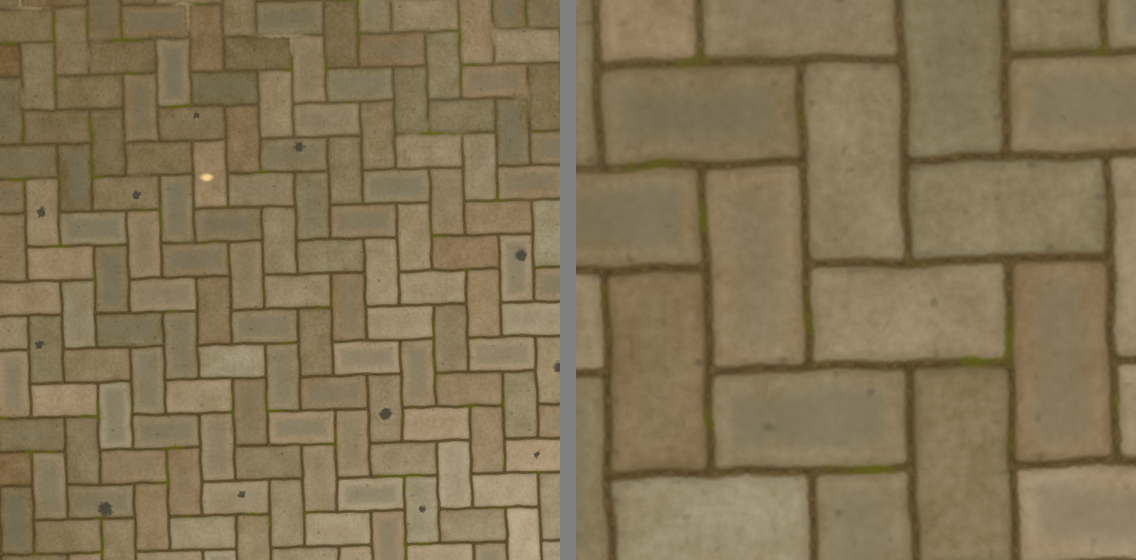
Left, the full canvas; right, a detail of the centre.
Write a three.js fragment shader that draws this texture.

```glsl
varying vec2 vUv;

const vec2 CELLS = vec2(16.59, 16.41);    // half-brick cells across and up
const vec2 ANCHOR = vec2(0.472, 0.448);   // corner of a level brick
const float TILT = 0.027;
const float JOINT_HALF = 0.045;           // in cells
const float EDGE_BLUR = 0.032;
const float CORNER_RADIUS = 0.06;
const float BRICK_VARIATION = 0.38;
const float SPOT_CHANCE = 0.08;
const vec2 GLINT_POS = vec2(0.369, 0.683);

const vec3 BROWN = vec3(0.42, 0.355, 0.225);
const vec3 PALE = vec3(0.70, 0.635, 0.52);
const vec3 STAIN = vec3(0.45, 0.425, 0.335);
const vec3 ROSY = vec3(0.035, -0.005, -0.01);
const vec3 JOINT = vec3(0.33, 0.265, 0.145);
const vec3 SAND = vec3(0.62, 0.56, 0.42);
const vec3 MOSS = vec3(0.36, 0.37, 0.09);
const vec3 SPOT = vec3(0.25, 0.235, 0.20);
const vec3 GLINT = vec3(1.0, 0.85, 0.58);

float hash(vec2 p) {
  return fract(sin(dot(p, vec2(127.1, 311.7))) * 43758.5);
}

vec2 gradientAt(vec2 corner) {
  float angle = 6.28318 * hash(corner);
  return vec2(cos(angle), sin(angle));
}

float gradientNoise(vec2 p) {
  vec2 i = floor(p), f = fract(p);
  vec2 s = f * f * f * (f * (f * 6.0 - 15.0) + 10.0);
  vec2 e = vec2(1.0, 0.0);
  float low = mix(dot(gradientAt(i), f), dot(gradientAt(i + e), f - e), s.x);
  float high = mix(dot(gradientAt(i + e.yx), f - e.yx), dot(gradientAt(i + 1.0), f - 1.0), s.x);
  return mix(low, high, s.y);
}

float fbm(vec2 p) {
  float sum = 0.0, amplitude = 1.0;
  for (int k = 0; k < 4; k++) {
    sum += amplitude * gradientNoise(p);
    p = p * 2.03 + 17.3;
    amplitude *= 0.55;
  }
  return sum;
}

float roundedBox(vec2 p, vec2 halfSize, float radius) {
  vec2 d = abs(p) - halfSize + radius;
  return length(max(d, 0.0)) + min(max(d.x, d.y), 0.0) - radius;
}

// Herringbone: xy = position from the brick centre, zw = brick id
vec4 herringbone(vec2 p, out vec2 halfSize) {
  vec2 cell = floor(p);
  float stair = floor(mod(cell.x - cell.y + 0.5, 4.0));
  bool level = stair < 2.0;
  halfSize = level ? vec2(1.0, 0.5) : vec2(0.5, 1.0);
  vec2 id = cell - (level ? vec2(stair, 0.0) : vec2(0.0, 3.0 - stair));
  return vec4(p - id - halfSize, id);
}

void main() {
  // Tilted grid with slightly uneven edges
  float c = cos(TILT), s = sin(TILT);
  vec2 p = vUv - ANCHOR;
  p = vec2(c * p.x + s * p.y, c * p.y - s * p.x) * CELLS;
  vec2 wobble = vec2(gradientNoise(p * 1.7), gradientNoise(p * 1.7 + 41.0));
  vec2 halfSize;
  vec4 brick = herringbone(p + 0.05 * wobble, halfSize);
  vec2 id = brick.zw;
  float dist = roundedBox(brick.xy, halfSize - JOINT_HALF, CORNER_RADIUS);

  // Light falls from the dim upper left to the pale lower right
  float light = mix(mix(0.56, 0.88, vUv.x), mix(0.16, 0.36, vUv.x), vUv.y);
  light -= 0.32 * (1.0 - smoothstep(0.0, 0.32, length(vUv)));

  // Brick face: own tone, blotches and grain
  float blotch = fbm(p * 1.6 + id * 3.7);
  float grain = fbm(p * 9.0);
  float tone = light + BRICK_VARIATION * (hash(id + 3.3) - 0.5);
  tone += 0.18 * blotch + 0.13 * grain;
  vec3 face = mix(BROWN, PALE, tone) + ROSY * (hash(id + 8.1) - 0.4);

  // Grey worn centre, kept off the rim
  float centre = smoothstep(0.06, 0.34, -dist + 0.12 * blotch);
  vec3 stain = STAIN * mix(0.88, 1.15, light);
  face = mix(face, stain, centre * 0.6 * smoothstep(0.35, 1.0, hash(id + 5.9)));
  face *= 1.0 - 0.16 * smoothstep(0.35, 0.7, gradientNoise(p * 6.0 + 9.0));

  // Dark round spots on a few bricks
  vec2 spotPos = (vec2(hash(id + 1.7), hash(id + 2.9)) - 0.5) * halfSize;
  float spotSize = mix(0.08, 0.20, hash(id + 6.2));
  float spotDist = length(brick.xy - spotPos) + 0.07 * grain;
  float spot = 1.0 - smoothstep(spotSize * 0.6, spotSize * 1.3, spotDist);
  face = mix(face, SPOT, 0.8 * spot * step(hash(id + 12.4), SPOT_CHANCE));

  // Joints: faint at the top, with sand and moss in patches
  float upper = smoothstep(0.45, 1.0, vUv.y);
  float patches = gradientNoise(p * 0.9 + 23.0) + 0.4 * gradientNoise(p * 3.1);
  float sandy = upper * smoothstep(0.22, 0.5, gradientNoise(p * 0.7 + 70.0));
  vec3 joint = mix(JOINT * (1.0 + 0.3 * grain), face * 0.86, 0.15 + 0.45 * upper);
  joint = mix(joint, SAND, 0.7 * sandy);
  joint = mix(joint, MOSS, 0.75 * smoothstep(0.15, 0.48, patches));

  float mask = smoothstep(-EDGE_BLUR, EDGE_BLUR, dist + 0.025 * grain);
  vec3 color = mix(face * (1.0 - 0.08 * smoothstep(-0.12, 0.0, dist)), joint, mask);

  // Small warm reflection
  vec2 g = (vUv - GLINT_POS) * vec2(0.75, 1.2);
  color = mix(color, GLINT, 0.9 * (1.0 - smoothstep(0.003, 0.012, length(g) + 0.002 * grain)));

  gl_FragColor = vec4(clamp(color, 0.0, 1.0), 1.0);
}
```
